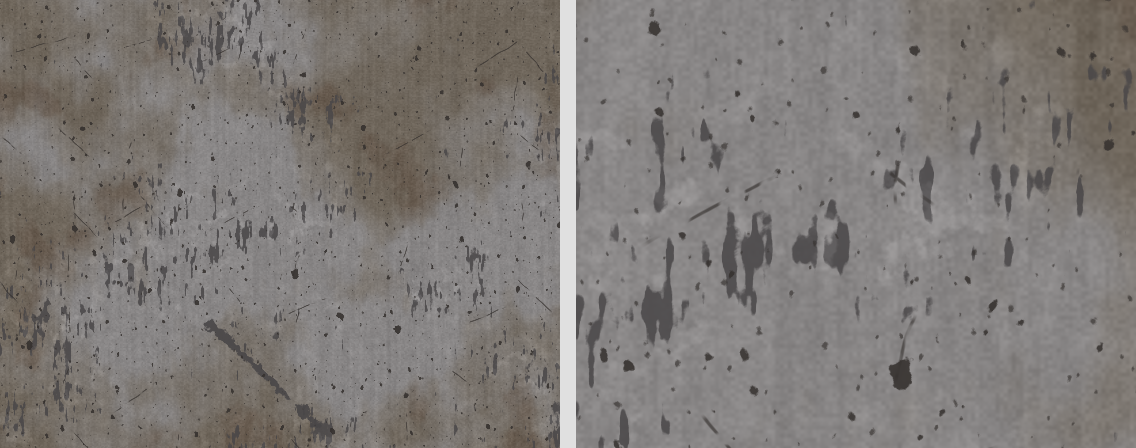
Left, the full canvas; right, a detail of the centre.
Reproduce this texture procedurally as a WebGL 1 fragment shader.

```glsl
precision highp float;
// Weathered plaster wall: stained, vertically streaked, flaked, chipped and scratched.
uniform vec2 u_resolution;

const vec3 PALE = vec3(0.535, 0.525, 0.525);
const vec3 WARM = vec3(0.485, 0.462, 0.438);
const vec3 TAN = vec3(0.428, 0.393, 0.348);
const vec3 RUST = vec3(0.375, 0.315, 0.265);
const vec3 SLATE = vec3(0.285, 0.275, 0.280);
const vec3 CHIP = vec3(0.205, 0.188, 0.178);

float hash(vec2 p) {
  return fract(sin(dot(p, vec2(127.1, 311.7))) * 43758.5453);
}

float noise(vec2 p) {
  vec2 i = floor(p), f = fract(p);
  f = f * f * (3.0 - 2.0 * f);
  float low = mix(hash(i), hash(i + vec2(1.0, 0.0)), f.x);
  float high = mix(hash(i + vec2(0.0, 1.0)), hash(i + vec2(1.0, 1.0)), f.x);
  return mix(low, high, f.y);
}

float fbm(vec2 p) {
  float sum = 0.0, weight = 0.5;
  for (int i = 0; i < 5; i++) {
    sum += weight * noise(p);
    p = mat2(1.6, 1.2, -1.2, 1.6) * p + 17.3;
    weight *= 0.5;
  }
  return sum / 0.97;
}

// Noise drawn out along the vertical, keeping its direction in both octaves.
float streaks(vec2 p, vec2 scale) {
  return 0.6 * noise(p * scale) + 0.4 * noise(p * scale * 2.3 + 31.7);
}

mat2 rotation(float angle) {
  float c = cos(angle), s = sin(angle);
  return mat2(c, -s, s, c);
}

// Ragged chips, one at most per cell; radius is in canvas heights.
float chips(vec2 p, float cells, float radius, float density, float seed) {
  vec2 home = floor(p * cells);
  float ragged = (fbm(p * 1.1 / radius + seed) - 0.5) * radius * 1.5;
  float cover = 0.0;
  for (int y = -1; y <= 1; y++) {
    for (int x = -1; x <= 1; x++) {
      vec2 id = home + vec2(float(x), float(y));
      vec2 key = id + seed;
      vec2 centre = (id + vec2(hash(key), hash(key + 41.3))) / cells;
      float size = radius * mix(0.35, 1.0, pow(hash(key + 7.7), 2.0));
      vec2 d = rotation(0.9 * (hash(key + 3.1) - 0.5)) * (p - centre);
      d.x *= mix(1.0, 1.9, hash(key + 23.9));
      float edge = length(d) + ragged - size;
      float present = step(hash(key + 11.9), density);
      cover = max(cover, present * (1.0 - smoothstep(-0.0012, 0.0012, edge)));
    }
  }
  return cover;
}

// Broken hairline scratches near one angle, one at most per cell.
float scratches(vec2 p, float cells, float angle, float density, float seed) {
  vec2 id = floor(p * cells), key = id + seed;
  vec2 centre = (id + 0.4 + 0.2 * vec2(hash(key), hash(key + 5.2))) / cells;
  vec2 d = rotation(angle + 0.4 * (hash(key + 9.4) - 0.5)) * (p - centre);
  float reach = mix(0.15, 0.38, hash(key + 2.6)) / cells;
  float line = 1.0 - smoothstep(0.0004, 0.0020, abs(d.y + 0.004 * (noise(p * 45.0) - 0.5)));
  float ends = 1.0 - smoothstep(0.7 * reach, reach, abs(d.x));
  float gaps = smoothstep(0.3, 0.55, noise(p * 95.0 + seed));
  return line * ends * gaps * step(hash(key + 13.8), density);
}

float blot(vec2 p, vec2 centre, vec2 size) {
  vec2 d = (p - centre) / size;
  return exp(-dot(d, d));
}

// A diagonal run of flaked paint between two points.
float trail(vec2 p, vec2 a, vec2 b, float width) {
  vec2 ab = b - a;
  float along = clamp(dot(p - a, ab) / dot(ab, ab), 0.0, 1.0);
  float d = length(p - a - ab * along) / width;
  return smoothstep(0.0, 0.10, fbm(p * 55.0 + 4.0) - 0.33 - 0.27 * d);
}

vec3 plaster(vec2 p) {
  float upper = smoothstep(0.42, 0.56, p.y + 0.16 * (fbm(p * 4.0 + 8.0) - 0.5));
  float stain = fbm(p * vec2(3.6, 4.4) + 2.0) + 0.13 * upper - 0.03;
  float grime = fbm(p * vec2(22.0, 9.0) + 60.0);
  vec3 color = mix(PALE, WARM, smoothstep(0.34, 0.53, stain + 0.3 * (grime - 0.5)));
  color = mix(color, TAN, 0.9 * smoothstep(0.49, 0.72, stain + 0.25 * (grime - 0.5)));
  float rust = smoothstep(0.56, 0.74, fbm(p * vec2(13.0, 9.0) + 90.0));
  color = mix(color, RUST, 0.55 * rust * smoothstep(0.35, 0.6, stain));
  color += 0.055 * (streaks(p, vec2(120.0, 5.0)) - 0.5);
  color += 0.060 * (fbm(p * 75.0) - 0.5) + 0.055 * (noise(p * 330.0) - 0.5);
  return color;
}

void main() {
  vec2 p = gl_FragCoord.xy / u_resolution.y;
  vec3 color = plaster(p);

  // Vertical flakes gather in worn areas.
  float wear = smoothstep(0.42, 0.72, fbm(p * 5.5 + 33.0));
  wear += 0.8 * blot(p, vec2(0.93, 0.35), vec2(0.045, 0.06));
  wear += 0.7 * blot(p, vec2(0.12, 0.27), vec2(0.045, 0.05));
  wear += 0.5 * blot(p, vec2(0.55, 0.47), vec2(0.09, 0.05));
  float grain = 0.65 * streaks(p, vec2(115.0, 23.0)) + 0.35 * fbm(p * 65.0 + 12.0);
  float limit = mix(0.79, 0.57, min(wear, 1.2));
  color = mix(color, SLATE, 0.85 * smoothstep(limit, limit + 0.07, grain));
  color += 0.05 * wear * smoothstep(0.56, 0.72, fbm(p * 48.0 + 70.0));

  // Scratches and the long diagonal scar.
  float lines = scratches(p, 5.0, 0.45, 0.35, 3.0);
  lines = max(lines, scratches(p + 0.07, 6.0, -0.75, 0.3, 19.0));
  lines = max(lines, scratches(p + 0.03, 8.0, 1.45, 0.35, 47.0));
  color = mix(color, CHIP, 0.65 * lines);
  color = mix(color, SLATE, 0.9 * trail(p, vec2(0.47, 0.28), vec2(0.72, 0.04), 0.013));

  // Chips from coarse to fine.
  color = mix(color, CHIP, 0.88 * chips(p, 9.0, 0.0105, 0.55, 5.0));
  color = mix(color, CHIP, 0.85 * chips(p, 23.0, 0.0052, 0.55, 29.0));
  color = mix(color, CHIP, 0.65 * chips(p, 52.0, 0.0026, 0.45, 71.0));
  gl_FragColor = vec4(color, 1.0);
}
```
